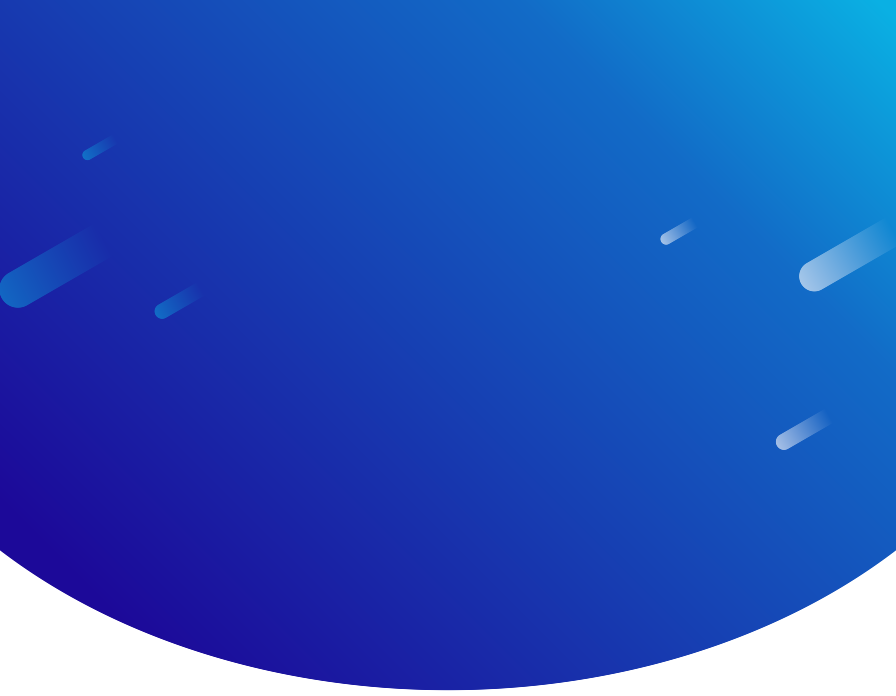
Write a Shadertoy shader that draws this background.

```glsl
// Diagonal blue gradient with a curved white base and six fading slanted streaks.

// Navy to blue to cyan along the rising diagonal
vec3 skyGradient(float diagonal) {
    vec3 navy = vec3(0.11, 0.035, 0.60);
    vec3 blue = vec3(0.07, 0.42, 0.78);
    vec3 cyan = vec3(0.04, 0.69, 0.89);
    vec3 low = mix(navy, blue, clamp((diagonal - 0.217) / 1.139, 0.0, 1.0));
    return mix(low, cyan, clamp((diagonal - 1.356) / 0.40, 0.0, 1.0));
}

// Opacity of a round-headed streak that fades out up and to the right
float streak(vec2 p, vec2 head, float radius, float span, float pixel) {
    vec2 dir = vec2(0.866, 0.5);
    vec2 q = p - head;
    float along = dot(q, dir);
    float dist = length(q - dir * clamp(along, 0.0, span)) - radius;
    float fade = 1.0 - clamp((along + radius) / (span + radius), 0.0, 1.0);
    return fade * smoothstep(0.5 * pixel, -0.5 * pixel, dist);
}

void mainImage(out vec4 fragColor, in vec2 fragCoord) {
    // Canvas width is one unit
    vec2 p = fragCoord / iResolution.xy * vec2(1.0, 0.7773);
    float pixel = 1.0 / iResolution.x;
    vec3 color = skyGradient(p.x + p.y);

    // Streaks: head x, head y, radius, length; cyan on the left, white on the right
    vec4 streaks[6] = vec4[6](
        vec4(0.0200, 0.4544, 0.0208, 0.110),
        vec4(0.0977, 0.6042, 0.0058, 0.036),
        vec4(0.1810, 0.4297, 0.0085, 0.050),
        vec4(0.7435, 0.5104, 0.0064, 0.037),
        vec4(0.9089, 0.4688, 0.0170, 0.102),
        vec4(0.8750, 0.2839, 0.0091, 0.058));
    for (int i = 0; i < 6; i++) {
        vec4 s = streaks[i];
        bool isWhite = s.x > 0.5;
        vec3 tint = isWhite ? vec3(1.0) : vec3(0.04, 0.69, 0.89);
        float strength = isWhite ? 0.62 : 0.50;
        color = mix(color, tint, strength * streak(p, s.xy, s.z, s.w, pixel));
    }

    // White area below the elliptical lower edge
    float rim = length((p - vec2(0.5, 0.509)) / vec2(0.690, 0.5026)) - 1.0;
    color = mix(color, vec3(1.0), smoothstep(-pixel, pixel, rim));

    fragColor = vec4(color, 1.0);
}
```
